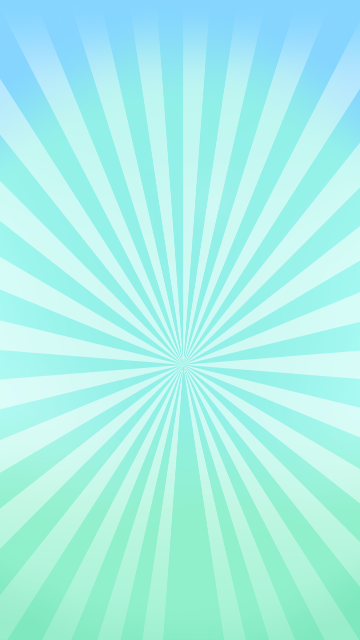
A Shadertoy shader for this background:

```glsl
// Pale sunburst over a soft blue, aqua and mint sky with faint haze.

const float TAU = 6.2831853;
const float RAY_SLOTS = 29.0;
const float RAY_STRETCH = 1.48;
const vec2 BURST_CENTER = vec2(0.509, 0.430);

const vec3 SKY_BLUE = vec3(0.52, 0.835, 1.0);
const vec3 AQUA = vec3(0.565, 0.94, 0.905);
const vec3 PALE_AQUA = vec3(0.64, 0.975, 0.945);
const vec3 MINT = vec3(0.565, 0.94, 0.80);
const vec3 DEEP_MINT = vec3(0.50, 0.91, 0.745);
const vec3 RAY_WHITE = vec3(0.98, 1.0, 0.99);

vec2 hashGradient(vec2 cell) {
    vec2 h = vec2(dot(cell, vec2(127.1, 311.7)), dot(cell, vec2(269.5, 183.3)));
    return 2.0 * fract(sin(h) * 43758.5) - 1.0;
}

float gradientNoise(vec2 p) {
    vec2 cell = floor(p);
    vec2 f = fract(p);
    vec2 w = f * f * f * (f * (f * 6.0 - 15.0) + 10.0);
    float a = dot(hashGradient(cell), f);
    float b = dot(hashGradient(cell + vec2(1, 0)), f - vec2(1, 0));
    float c = dot(hashGradient(cell + vec2(0, 1)), f - vec2(0, 1));
    float d = dot(hashGradient(cell + vec2(1, 1)), f - vec2(1, 1));
    return mix(mix(a, b, w.x), mix(c, d, w.x), w.y);
}

float haze(vec2 p) {
    float sum = 0.0;
    float gain = 0.6;
    for (int i = 0; i < 3; i++) {
        sum += gain * gradientNoise(p);
        p = p * 2.0 + 7.3;
        gain *= 0.5;
    }
    return sum;
}

float softSpot(vec2 p, vec2 center, float radius) {
    vec2 d = (p - center) / radius;
    return exp(-dot(d, d));
}

// Evenly spaced wedges, with the slot just below the center left empty.
float rayCoverage(vec2 p, float pixel) {
    p.x *= RAY_STRETCH;
    float slotAngle = TAU / RAY_SLOTS;
    float slot = atan(p.x, p.y) / slotAngle;
    float offset = abs(fract(slot + 0.25) - 0.5);
    float edge = (0.25 - offset) * slotAngle * length(p) / pixel;
    return clamp(edge + 0.5, 0.0, 1.0) * step(slot, 13.75);
}

// Blue arch above, aqua in the middle, mint below.
vec3 skyColor(vec2 uv, float cloud) {
    float side = pow(2.0 * abs(uv.x - 0.5), 2.0);
    float arch = uv.y + 0.12 * side + 0.03 * cloud;
    float bowl = uv.y - 0.10 * side + 0.03 * cloud;

    vec3 color = mix(AQUA, PALE_AQUA, side * smoothstep(0.9, 0.5, uv.y));
    color = mix(color, MINT, smoothstep(0.38, 0.18, uv.y + 0.05 * cloud));
    color = mix(color, DEEP_MINT, smoothstep(0.06, -0.06, bowl));
    return mix(color, SKY_BLUE, smoothstep(0.83, 1.0, arch));
}

float rayStrength(vec2 uv) {
    float top = smoothstep(1.0, 0.86, uv.y);
    float bottom = smoothstep(-0.05, 0.38, uv.y);
    float middle = smoothstep(0.95, 0.55, uv.y);
    return top * mix(0.18, 0.40, bottom) + 0.19 * middle * bottom;
}

void mainImage(out vec4 fragColor, in vec2 fragCoord) {
    vec2 uv = fragCoord / iResolution.xy;
    vec2 aspect = vec2(iResolution.x / iResolution.y, 1.0);
    vec2 p = uv * aspect;

    // Background and sunburst
    float cloud = haze(p * 6.0);
    vec3 color = skyColor(uv, cloud);
    float rays = rayCoverage(p - BURST_CENTER * aspect, 1.0 / iResolution.y);
    color = mix(color, RAY_WHITE, rays * rayStrength(uv));

    // Faint glows and haze
    float glow = 0.10 * softSpot(p, vec2(0.59, 0.69) * aspect, 0.045)
               + 0.12 * softSpot(p, vec2(0.16, 0.31) * aspect, 0.10)
               + 0.10 * softSpot(p, vec2(0.04, 0.39) * aspect, 0.09)
               + 0.08 * softSpot(p, vec2(0.95, 0.33) * aspect, 0.10);
    float mist = 0.06 * max(cloud, 0.0) * smoothstep(0.0, 0.3, uv.y);
    color = mix(color, RAY_WHITE, glow + mist);

    fragColor = vec4(color, 1.0);
}
```
